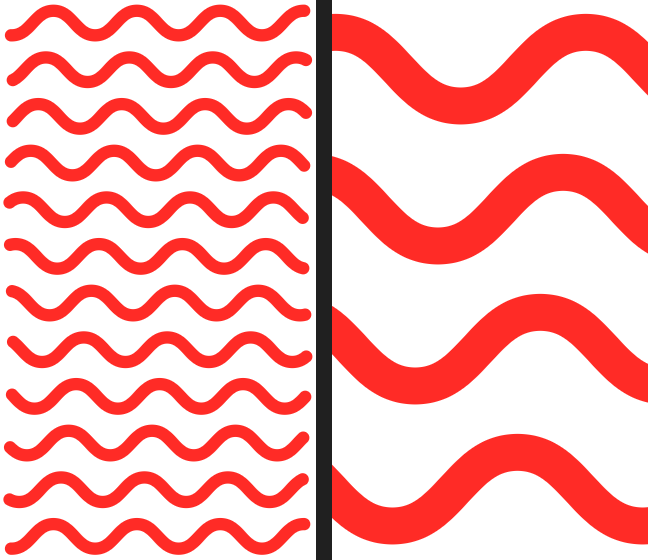
Left, the full canvas; right, a detail of the centre.
Write a Shadertoy shader that draws this pattern.

```glsl
// Twelve rows of thick red wavy lines with round ends, each row shifted along, on white.

const float TAU = 6.2831853;
const float ROWS = 12.0;

// Wave point at x: a sine with slightly flattened crests and straighter flanks.
vec2 wavePoint(float x, float row) {
    float period = 1.7875;
    float phase = TAU * ((x - 1.145) / period + row / (ROWS - 1.0));
    return vec2(x, 0.263 * (cos(phase) - 0.04 * cos(3.0 * phase)) / 0.96);
}

float segmentDistance(vec2 p, vec2 a, vec2 b) {
    vec2 ab = b - a;
    float t = clamp(dot(p - a, ab) / max(dot(ab, ab), 1e-8), 0.0, 1.0);
    return length(p - a - ab * t);
}

// Distance to the part of the wave near p, cut off at both ends.
float waveDistance(vec2 p, float row, vec2 ends) {
    const int STEPS = 16;
    float reach = 0.22;
    float d = 1e3;
    vec2 a = wavePoint(clamp(p.x - reach, ends.x, ends.y), row);
    for (int i = 1; i <= STEPS; i++) {
        float x = p.x + reach * (2.0 * float(i) / float(STEPS) - 1.0);
        vec2 b = wavePoint(clamp(x, ends.x, ends.y), row);
        d = min(d, segmentDistance(p, a, b));
        a = b;
    }
    return d;
}

void mainImage(out vec4 fragColor, in vec2 fragCoord) {
    // One unit is the height of a row; rows are numbered from the top.
    float pixel = ROWS / iResolution.y;
    vec2 p = fragCoord * pixel;
    float row = ROWS - 1.0 - floor(p.y);
    p.y = fract(p.y) - 0.506;

    // The ends of the lines sway from row to row.
    float sway = 0.039 * cos(TAU * (row - 1.5) / 5.5);
    vec2 ends = vec2(0.242, 6.523) + sway;

    float d = waveDistance(p, row, ends) - 0.132;
    float ink = clamp(0.5 - d / pixel, 0.0, 1.0);
    vec3 red = vec3(1.0, 0.17, 0.15);
    fragColor = vec4(mix(vec3(1.0), red, ink), 1.0);
}
```
